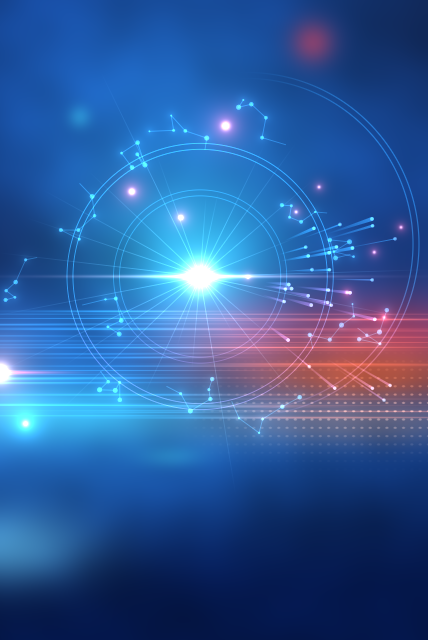
Give the GLSL for this background, as a Shadertoy shader.

```glsl
// Blue technology sky: bright core, orbit rings, star links and a streaked warm horizon.
#define CORE vec2(.469, .852)
#define RAYS 26
#define COMETS 30
#define STREAKS 54
#define CLUSTERS 13
#define LINKS 5
#define SPARKS 7
#define DOT_PITCH .0195
#define LINE .001

const vec3 NAVY = vec3(.015, .085, .28);
const vec3 DUSK = vec3(.08, .18, .40);
const vec3 BLUE = vec3(.13, .43, .78);
const vec3 CYAN = vec3(.22, .73, .94);
const vec3 ICE = vec3(.6, .9, 1);
const vec3 VIOLET = vec3(.54, .42, .70);
const vec3 ROSE = vec3(.62, .23, .38);
const vec3 ORANGE = vec3(.86, .38, .23);
const vec3 RED = vec3(1, .25, .32);

float pixel;

float hash(float n) { return fract(sin(n * 12.99) * 4375.85); }
vec2 polar(float a) { return vec2(cos(a), sin(a)); }
vec2 gradient(vec2 cell) { return polar(6.283 * hash(dot(cell, vec2(1.7, 9.2)))); }

float noise(vec2 p) {
  vec2 i = floor(p), f = p - i, u = f * f * (3. - 2. * f), e = vec2(1, 0);
  float low = mix(dot(gradient(i), f), dot(gradient(i + e), f - e), u.x);
  float high = mix(dot(gradient(i + e.yx), f - e.yx), dot(gradient(i + 1.), f - 1.), u.x);
  return mix(low, high, u.y);
}

float blob(vec2 p, vec2 centre, vec2 size) {
  vec2 q = (p - centre) / size;
  return exp(-dot(q, q));
}

float stroke(float d, float width) { return clamp((width - d) / pixel + .5, 0., 1.); }

// Distance to a segment, and the position along it
vec2 segment(vec2 p, vec2 a, vec2 b) {
  vec2 d = b - a;
  float t = clamp(dot(p - a, d) / dot(d, d), 0., 1.);
  return vec2(length(p - a - d * t), t);
}

vec3 backdrop(vec2 p) {
  vec3 c = mix(NAVY, vec3(.08, .26, .57), smoothstep(.1, .6, p.y));
  c = mix(c, BLUE, .85 * blob(p, vec2(.42, 1.22), vec2(.38, .27)));
  c = mix(c, DUSK * .75, .85 * blob(p, vec2(1.02, 1.48), vec2(.3, .26)));
  c = mix(c, DUSK, .85 * blob(p, vec2(0, .93), vec2(.2, .14)));
  c = mix(c, DUSK * 1.2, .75 * blob(p, vec2(.93, .92), vec2(.22, .14)));
  c = mix(c, CYAN * .95, .7 * blob(p, vec2(.43, .92), vec2(.25, .22)));
  // Horizon: cool on the left, warm on the right
  c = mix(c, BLUE, .85 * blob(p, vec2(.1, .47), vec2(.62, .2)));
  c = mix(c, BLUE, .7 * blob(p, vec2(.1, .68), vec2(.3, .1)));
  c = mix(c, CYAN, .9 * blob(p, vec2(.14, .53), vec2(.42, .075)));
  c = mix(c, VIOLET, .85 * blob(p, vec2(.56, .7), vec2(.18, .1)));
  c = mix(c, ROSE, .9 * blob(p, vec2(.92, .71), vec2(.32, .1)));
  c = mix(c, ORANGE * .9, .85 * blob(p, vec2(.86, .62), vec2(.3, .075)));
  c = mix(c, vec3(.44, .43, .52), .8 * blob(p, vec2(.82, .51), vec2(.34, .055)));
  // Soft lights
  c = mix(c, vec3(.34, .68, .88), .75 * blob(p, vec2(.01, .22), vec2(.19, .09)));
  c = mix(c, CYAN, .4 * blob(p, vec2(.4, .43), vec2(.07, .025)));
  c = mix(c, RED, .45 * blob(p, vec2(.733, 1.4), vec2(.05)));
  c = mix(c, CYAN, .5 * blob(p, vec2(.187, 1.225), vec2(.026)));
  return c * (1. + .2 * noise(p * vec2(3, 5)) + .12 * noise(p * 9.));
}

vec3 horizon(vec2 p) {
  vec3 light = vec3(0);
  for (int i = 0; i < STREAKS; i++) {
    float n = float(i) + 1., y = mix(.5, .775, hash(n)), d = abs(p.y - y);
    float x = (p.x - hash(n + 140.)) / mix(.12, .42, hash(n + 70.));
    float width = mix(.0008, .003, pow(hash(n + 210.), 3.));
    vec3 tone = mix(CYAN, ORANGE, smoothstep(.32, .65, p.x + .5 * (y - .62)));
    light += tone * exp(-x * x) * (.2 * stroke(d, width) + .035 * exp(-d / .006));
  }
  // Perforated dot screen
  vec2 cell = (fract(p / DOT_PITCH) - .5) * DOT_PITCH;
  float mask = smoothstep(.4, .8, p.x) * blob(p, vec2(p.x, .54), vec2(1, .075));
  return light + vec3(.3, .22, .15) * mask * stroke(length(cell * vec2(.7, 1)), .0025);
}

vec3 rings(vec2 p) {
  float r = length(p - CORE), outer = length(p - vec2(.58, .928)), lit = 0.;
  for (int i = 0; i < 2; i++) {
    float gap = float(i) * .014;
    lit += .25 * stroke(abs(r - .203 + gap), LINE) + .45 * stroke(abs(r - .312 + gap), LINE);
    lit += .3 * stroke(abs(outer - .402 + gap), LINE * 1.4) * smoothstep(.55, .9, p.x);
  }
  return lit * mix(VIOLET, CYAN, smoothstep(.65, .85, p.y));
}

vec3 burst(vec2 p) {
  vec3 light = vec3(0);
  for (int i = 0; i < RAYS; i++) {
    float n = float(i) + 3., angle = 6.283 * (n + hash(n)) / float(RAYS);
    vec2 s = segment(p, CORE, CORE + polar(angle) * mix(.15, .55, hash(n + 40.)));
    light += ICE * .25 * (1. - s.y) * stroke(s.x, LINE);
  }
  // Comets widen towards the head
  for (int i = 0; i < COMETS; i++) {
    float n = float(i) + 300.;
    vec2 way = polar(mix(-.72, .56, hash(n + 50.)));
    vec2 arm = way * mix(.2, .54, hash(n)), s = segment(p, CORE + arm * .74, CORE + arm);
    vec3 tone = mix(VIOLET * 1.2, CYAN, smoothstep(-.15, .05, way.y));
    light += tone * .4 * s.y * stroke(s.x, .001 + .004 * s.y * hash(n + 90.));
    light += ICE * .4 * stroke(length(p - CORE - arm), .0042);
  }
  return light;
}

vec3 constellations(vec2 p) {
  float lit = 0.;
  for (int k = 0; k < CLUSTERS; k++) {
    float n = float(k) * 17. + 5., angle = 6.283 * (float(k) + .4 * hash(n)) / float(CLUSTERS);
    vec2 a = CORE + .02 + polar(angle) * vec2(.37, .29) * mix(.85, 1.12, hash(n + 1.));
    for (int j = 0; j < LINKS; j++) {
      float m = n + float(j) * 2.3, turn = angle + 4. * hash(m + 2.) - .4;
      vec2 b = a + polar(turn) * mix(.02, .06, hash(m + 3.));
      float d = length(p - b);
      lit += .4 * stroke(segment(p, a, b).x, LINE) + .25 * exp(-d / .01);
      lit += .8 * stroke(d, mix(.002, .006, hash(m + 4.)));
      a = b;
    }
  }
  return mix(CYAN, ICE, .2) * .6 * min(lit, 1.2);
}

vec3 star(vec2 p, vec2 centre, float size, vec3 tone) {
  float d = length(p - centre) / size;
  return tone * exp(-d) + .8 * exp(-6. * d * d);
}

vec3 sparks(vec2 p) {
  vec3 light = star(p, vec2(.309, 1.051), .016, RED) + star(p, vec2(.529, 1.205), .022, RED);
  light += star(p, vec2(.424, .99), .012, RED) + star(p, vec2(.06, .507), .02, CYAN);
  for (int i = 0; i < SPARKS; i++) {
    float n = float(i) + 1.;
    vec2 centre = vec2(mix(.5, .98, hash(n + 9.)), mix(.72, 1.12, fract(n * .618)));
    light += .6 * star(p, centre, .009, RED);
  }
  // Flare on the left edge
  vec2 flare = vec2(0, .627);
  return light + star(p, flare, .05, ORANGE) + RED * .7 * blob(p, flare, vec2(.13, .004));
}

vec3 core(vec2 p) {
  float d = length(p - CORE);
  vec3 light = vec3(0, .2, .22) * exp(-d * d / .022) + vec3(.3, .3, .2) * exp(-d / .06);
  light += exp(-d * d / .0012) + .5 * blob(p, CORE, vec2(.09, .01));
  return light + vec3(.5, .35, .35) * blob(p, CORE, vec2(.28, .0035));
}

void mainImage(out vec4 fragColor, in vec2 fragCoord) {
  pixel = 1.5 / iResolution.y;
  vec2 p = fragCoord * pixel;
  vec3 colour = backdrop(p) + horizon(p) + rings(p) + burst(p);
  colour += constellations(p) + sparks(p) + core(p);
  fragColor = vec4(clamp(colour, 0., 1.), 1);
}
```
